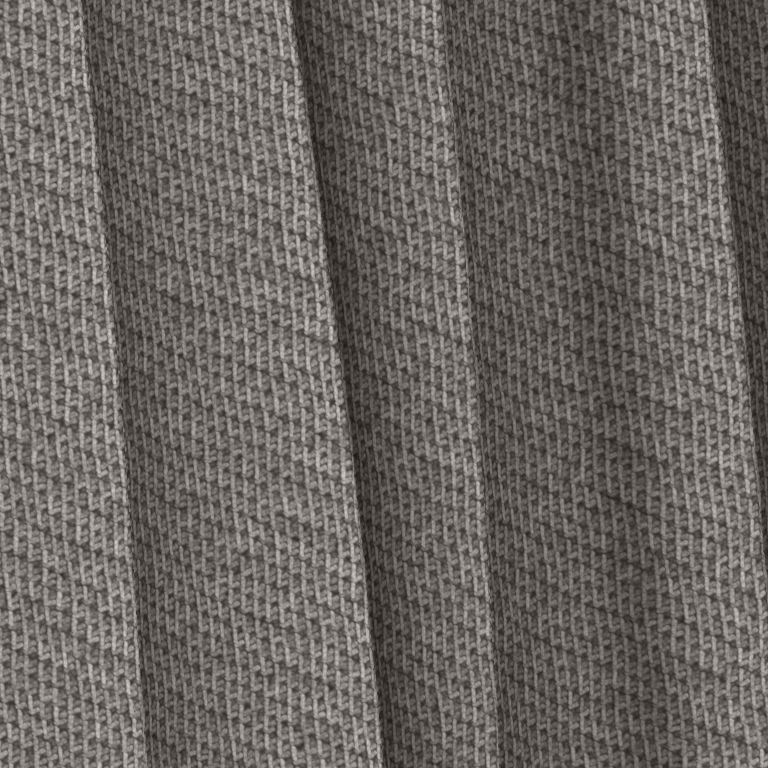
Give the GLSL for this texture, as a WebGL 1 fragment shader.

```glsl
precision highp float;
// Draped grey-brown woven cloth hanging in four leaning folds.
// Fold edges shade the cloth and squeeze its coordinates; sloping rows of upright
// floats over slanted wefts cover that surface, roughened with cellular fibres.

uniform vec2 u_resolution;

const vec2 STITCHES = vec2(60.0, 39.0);   // repeats across and down
const float STITCH_ASPECT = 0.65;         // stitch width over height
const float TWILL_SLOPE = 0.42;           // fall of the rows to the right
const float LEAN = 0.09;                  // sideways drift of folds over the height
const vec3 WARM_TINT = vec3(0.02, 0.0, -0.02);

// Fold edges from left to right: position, shadow depth and shadow width
const vec4 EDGE_TOP = vec4(0.105, 0.378, 0.573, 0.918);
const vec4 EDGE_BOTTOM = vec4(0.190, 0.500, 0.650, 1.015);
const vec4 SHADOW_DEPTH = vec4(0.20, 0.31, 0.16, 0.23);
const vec4 SHADOW_WIDTH = vec4(0.075, 0.072, 0.170, 0.200);

vec2 hash2(vec2 p) {
  vec2 k = vec2(dot(p, vec2(127.1, 311.7)), dot(p, vec2(269.5, 183.3)));
  return fract(sin(k) * 4375.85);
}

float segmentDistance(vec2 p, vec2 a, vec2 b) {
  vec2 ab = b - a;
  return length(p - a - ab * clamp(dot(p - a, ab) / dot(ab, ab), 0.0, 1.0));
}

// Rounded yarn: bright along its middle, falling off to the sides
float yarn(vec2 p, vec2 a, vec2 b, float radius) {
  return 1.0 - smoothstep(radius * 0.2, radius, segmentDistance(p, a, b));
}

// Distance to the nearest scattered point
float cellular(vec2 p) {
  vec2 cell = floor(p);
  float nearest = 2.0;
  for (int j = -1; j <= 1; j++) {
    for (int i = -1; i <= 1; i++) {
      vec2 id = cell + vec2(float(i), float(j));
      nearest = min(nearest, length(id + hash2(id) - p));
    }
  }
  return nearest;
}

// Height of the weave: upright floats above a pair of slanted wefts
float weave(vec2 p) {
  vec2 cell = floor(p);
  vec2 scale = vec2(STITCH_ASPECT, 1.0);
  float height = 0.0;
  for (int j = -1; j <= 1; j++) {
    for (int i = -1; i <= 1; i++) {
      vec2 id = cell + vec2(float(i), float(j));
      vec2 wear = hash2(id);
      vec2 q = (p - id - 0.14 * (wear.yx - 0.5)) * scale;
      float upright = yarn(q, vec2(0.28, 0.26), vec2(0.32, 0.86), 0.19);
      float lowWeft = yarn(q, vec2(0.26, 0.06), vec2(0.68, 0.42), 0.17);
      float highWeft = yarn(q, vec2(0.46, 0.54), vec2(0.72, 0.80), 0.17);
      height = max(height, upright * (0.70 + 0.36 * wear.x));
      height = max(height, lowWeft * (0.50 + 0.36 * wear.y));
      height = max(height, highWeft * (0.34 + 0.30 * wear.x));
    }
  }
  return height;
}

float foldEdge(float top, float bottom, float y) {
  return mix(bottom, top, y) + 0.008 * sin(3.1416 * y);
}

// Adds up all folds: xy = cloth coordinates, z = light
vec3 drape(vec2 p) {
  float across = p.x - LEAN * (1.0 - p.y);
  float layer = 0.0;
  float light = 0.52;
  for (int i = 0; i < 4; i++) {
    float d = p.x - foldEdge(EDGE_TOP[i], EDGE_BOTTOM[i], p.y);
    float inside = smoothstep(-0.005, 0.005, d);
    float beyond = max(d, 0.0);
    float before = max(-d, 0.0);
    light -= inside * SHADOW_DEPTH[i] * exp(-beyond / SHADOW_WIDTH[i]);
    light += (1.0 - inside) * 0.05 * exp(-before / 0.06);
    across += 0.04 * (1.0 - exp(-beyond / 0.05)) + 0.006 * exp(-before / 0.02);
    layer += step(0.0, d);
  }
  // Soft valley inside the widest fold
  float valley = (p.x - mix(0.850, 0.750, p.y)) / 0.055;
  light -= 0.12 * exp(-valley * valley);
  float down = p.y + TWILL_SLOPE * across + 0.137 * layer;
  return vec3(across, down, light);
}

// Slow unevenness of the hand-spun rows
vec2 wobble(vec2 p) {
  return vec2(sin(p.y * 41.0 + 2.0 * sin(p.x * 27.0)),
              sin(p.x * 33.0 + 1.5 * sin(p.y * 23.0))) * 0.0018;
}

// Thin fibres twisted along the wefts
float fibreNoise(vec2 p) {
  vec2 turned = vec2(0.75 * p.x - 0.66 * p.y, 0.66 * p.x + 0.75 * p.y);
  return cellular(turned * vec2(230.0, 130.0)) - 0.48;
}

void main() {
  vec2 p = gl_FragCoord.xy / u_resolution;
  vec3 cloth = drape(p);
  vec2 surface = cloth.xy + wobble(cloth.xy);

  float height = weave(surface * STITCHES);
  float fibres = fibreNoise(surface);
  float bands = sin(surface.y * 94.0 + 2.0 * sin(surface.x * 11.0));

  float tone = cloth.z * (0.57 + 0.65 * height + 0.03 * bands - 0.38 * fibres);
  gl_FragColor = vec4(clamp(vec3(tone) + WARM_TINT, 0.0, 1.0), 1.0);
}
```
